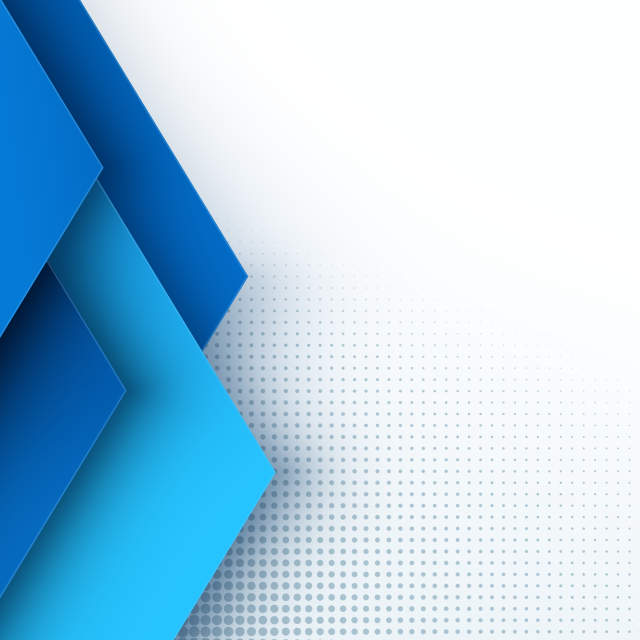
This background is drawn by a Shadertoy shader. Its source:

```glsl
// Layered blue paper chevrons pointing right over a pale halftone field.
// Each chevron is a wedge distance function that first casts a soft shadow
// on the layers below; the dots are a repeated grid with varying radius.

// Signed distance to a wedge whose tip points right and extends left.
float wedge(vec2 p, vec2 tip) {
    vec2 q = vec2(p.x - tip.x, abs(p.y - tip.y));
    vec2 normal = vec2(0.8545, 0.5195);
    bool pastTip = dot(q, vec2(-normal.y, normal.x)) < 0.0;
    return (pastTip && q.x > 0.0) ? length(q) : dot(q, normal);
}

// Shadow opacity that falls off with distance from an edge.
float shadow(float d, float width) {
    return exp(-pow(max(d, 0.0) / width, 1.3));
}

// Paints a sheet with a smooth edge and a faint bright rim.
vec3 sheet(vec3 under, vec3 paint, float d, float px) {
    float rim = smoothstep(1.6 * px, 0.0, abs(d + 0.8 * px));
    paint = mix(paint, vec3(0.45, 0.75, 0.95), 0.3 * rim);
    return mix(under, paint, smoothstep(0.6 * px, -0.6 * px, d));
}

// Pale backdrop, brightest at the upper right.
vec3 backdrop(vec2 p) {
    float tint = smoothstep(0.95, 0.0, p.y + 0.35 * p.x - 0.1);
    vec3 col = mix(vec3(0.998, 0.999, 1.0), vec3(0.925, 0.955, 0.972), tint);
    float haze = exp(-2.5 * dot(p - vec2(0.3, 0.5), p - vec2(0.3, 0.5)) / 0.12);
    return mix(col, vec3(0.88, 0.93, 0.98), 0.4 * haze);
}

// Coverage of halftone dots, which grow toward the lower left.
float halftone(vec2 p, float px) {
    float pitch = 0.0179;
    vec2 origin = vec2(0.375, 0.013);
    vec2 center = round((p - origin) / pitch) * pitch + origin;
    float rise = clamp((0.78 - center.y) / 0.755, 0.0, 1.0);
    float radius = 0.0077 * rise * exp(-2.13 * (center.x - 0.35));
    float fade = smoothstep(0.0, 0.22, 0.86 - center.y - 0.38 * center.x);
    return fade * smoothstep(0.7 * px, -0.7 * px, length(p - center) - radius);
}

void mainImage(out vec4 fragColor, in vec2 fragCoord) {
    vec2 p = fragCoord / iResolution.y;
    float px = 1.0 / iResolution.y;

    // Distances, from the backmost sheet to the front one
    vec2 backTip = vec2(0.388, 0.568), cyanTip = vec2(0.431, 0.262);
    float back = wedge(p, backTip);
    float cyan = wedge(p, cyanTip);
    float navy = wedge(p, vec2(0.198, 0.390));
    float front = wedge(p, vec2(0.162, 0.738));

    // Backdrop with shadows, strongest beneath the lower edges
    vec3 col = backdrop(p);
    vec3 slate = vec3(0.24, 0.40, 0.54);
    float backDepth = mix(0.38, 0.13, smoothstep(-0.10, 0.08, p.y - backTip.y));
    float cyanDepth = mix(0.74, 0.50, smoothstep(-0.10, 0.10, p.y - cyanTip.y));
    col = mix(col, slate, backDepth * shadow(back, 0.075));
    col = mix(col, slate, cyanDepth * shadow(cyan, 0.065));
    col *= mix(vec3(1.0), vec3(0.72, 0.80, 0.84), halftone(p, px));

    // Back sheet, shaded by the front and cyan sheets
    vec3 paint = mix(vec3(0.0, 0.37, 0.70), vec3(0.01, 0.43, 0.79),
                     smoothstep(0.05, 0.38, p.x));
    paint = mix(paint, vec3(0.0, 0.17, 0.36), 0.65 * shadow(front, 0.055));
    paint = mix(paint, vec3(0.0, 0.17, 0.36), 0.55 * shadow(cyan, 0.055));
    col = sheet(col, paint, back, px);

    // Cyan sheet, shaded by the navy and front sheets
    paint = mix(vec3(0.10, 0.65, 0.94), vec3(0.15, 0.77, 1.0),
                smoothstep(0.65, 0.10, p.y - 0.3 * p.x));
    paint = mix(paint, vec3(0.01, 0.22, 0.36), 0.78 * shadow(navy, 0.067));
    paint = mix(paint, vec3(0.01, 0.22, 0.38), 0.82 * shadow(front, 0.065));
    col = sheet(col, paint, cyan, px);

    // Navy sheet, deeply shaded by the front sheet
    paint = mix(vec3(0.01, 0.37, 0.70), vec3(0.02, 0.43, 0.77),
                smoothstep(0.45, 0.15, p.y));
    paint = mix(paint, vec3(0.0, 0.06, 0.16), 0.88 * shadow(front, 0.085));
    col = sheet(col, paint, navy, px);

    // Front sheet
    paint = mix(vec3(0.02, 0.48, 0.84), vec3(0.01, 0.42, 0.77),
                smoothstep(0.0, 0.20, p.x + 0.15 * (p.y - 0.7)));
    col = sheet(col, paint, front, px);

    fragColor = vec4(col, 1.0);
}
```
